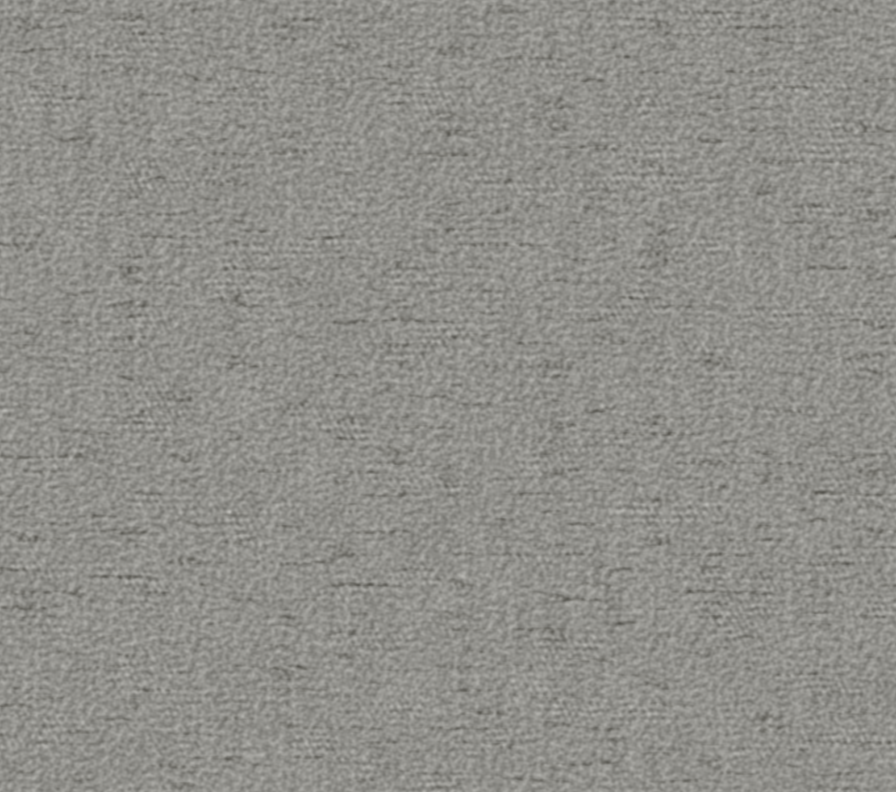
Reproduce this texture procedurally as a Shadertoy shader.

```glsl
const vec3 CLOTH = vec3(0.569, 0.566, 0.547);
const vec3 SLUB_TINT = vec3(0.98, 1.0, 1.04);

// Frequencies in cells per canvas height
const vec2 GRAIN_FREQ = vec2(122.0, 142.0);
const vec2 FUZZ_FREQ = vec2(190.0, 205.0);
const vec2 THREAD_FREQ = vec2(42.0, 120.0);
const vec2 SLUB_FREQ = vec2(15.0, 105.0);
const vec2 WARP_FREQ = vec2(95.0, 11.0);
const vec2 PATCH_FREQ = vec2(8.0, 24.0);
const vec2 MOTTLE_FREQ = vec2(8.0, 13.0);
const vec2 WEAVE_COUNT = vec2(112.0, 102.0);
const vec2 RELIEF_SHIFT = vec2(-0.3, 0.4);

// Brightness shares of each layer
const float GRAIN_AMOUNT = 0.058;
const float RELIEF_AMOUNT = 0.030;
const float FUZZ_AMOUNT = 0.038;
const float THREAD_AMOUNT = 0.030;
const float WEAVE_AMOUNT = 0.042;
const float WARP_AMOUNT = 0.022;
const float SLUB_AMOUNT = 0.085;
const float MOTTLE_AMOUNT = 0.008;

const float GRADIENT_GAIN = 1.6;
const float TAU = 6.28319;

float hash(vec2 cell) {
    vec3 h = fract(cell.xyx * vec3(0.1031, 0.1030, 0.0973));
    h += dot(h, h.yzx + 33.33);
    return fract((h.x + h.y) * h.z);
}

// Height of a randomly tilted plane through one lattice corner
float slope(vec2 cell, vec2 offset) {
    float angle = TAU * hash(cell);
    return dot(vec2(cos(angle), sin(angle)), offset);
}

// Gradient noise, roughly -1 to 1, without broad blotches
float noise(vec2 p) {
    vec2 cell = floor(p);
    vec2 f = fract(p);
    vec2 blend = f * f * f * (f * (f * 6.0 - 15.0) + 10.0);
    vec2 e = vec2(1.0, 0.0);
    float low = mix(slope(cell, f), slope(cell + e.xy, f - e.xy), blend.x);
    float high = mix(slope(cell + e.yx, f - e.yx), slope(cell + e.xx, f - e.xx), blend.x);
    return GRADIENT_GAIN * mix(low, high, blend.y);
}

// Rows of small stitches, clear only in flat wide patches
float weave(vec2 p) {
    vec2 phase = TAU * p * WEAVE_COUNT;
    phase.y += 1.2 * noise(p * 11.0 + 31.0);
    phase.x += 1.8 * noise(p * 15.0 + 57.0);
    float rows = cos(phase.y);
    float stitches = cos(phase.x + 0.6 * phase.y);
    float clarity = smoothstep(0.0, 0.75, noise(p * PATCH_FREQ + 83.0));
    return (0.7 * rows + 0.5 * stitches) * mix(0.22, 1.1, clarity);
}

// Thin dark horizontal yarns, broken into pits by the grain
float slub(vec2 p, float grain) {
    float yarn = noise(p * SLUB_FREQ + 211.0);
    return smoothstep(0.2, 0.9, yarn) * (0.8 - 0.9 * grain);
}

void mainImage(out vec4 fragColor, in vec2 fragCoord) {
    vec2 p = fragCoord / iResolution.y;

    // Gentle waviness of the threads
    p.y += 0.002 * noise(p * vec2(5.0, 9.0) + 7.0);

    // Round grain on a tilted lattice, lit from the upper left
    vec2 tilted = mat2(0.88, 0.47, -0.47, 0.88) * (p * GRAIN_FREQ);
    vec2 tiltedLight = mat2(0.88, 0.47, -0.47, 0.88) * RELIEF_SHIFT;
    float grain = noise(tilted + 301.0);
    float relief = grain - noise(tilted + tiltedLight + 301.0);

    float shade = GRAIN_AMOUNT * grain + RELIEF_AMOUNT * relief;
    shade += FUZZ_AMOUNT * noise(p * FUZZ_FREQ + 101.0);
    shade += THREAD_AMOUNT * noise(p * THREAD_FREQ + 43.0);
    shade += WEAVE_AMOUNT * weave(p);
    shade += WARP_AMOUNT * noise(p * WARP_FREQ + 149.0);
    shade += MOTTLE_AMOUNT * noise(p * MOTTLE_FREQ + 67.0);

    float dark = SLUB_AMOUNT * slub(p, grain);
    vec3 color = CLOTH + shade - dark * SLUB_TINT;
    fragColor = vec4(clamp(color, 0.0, 1.0), 1.0);
}
```
